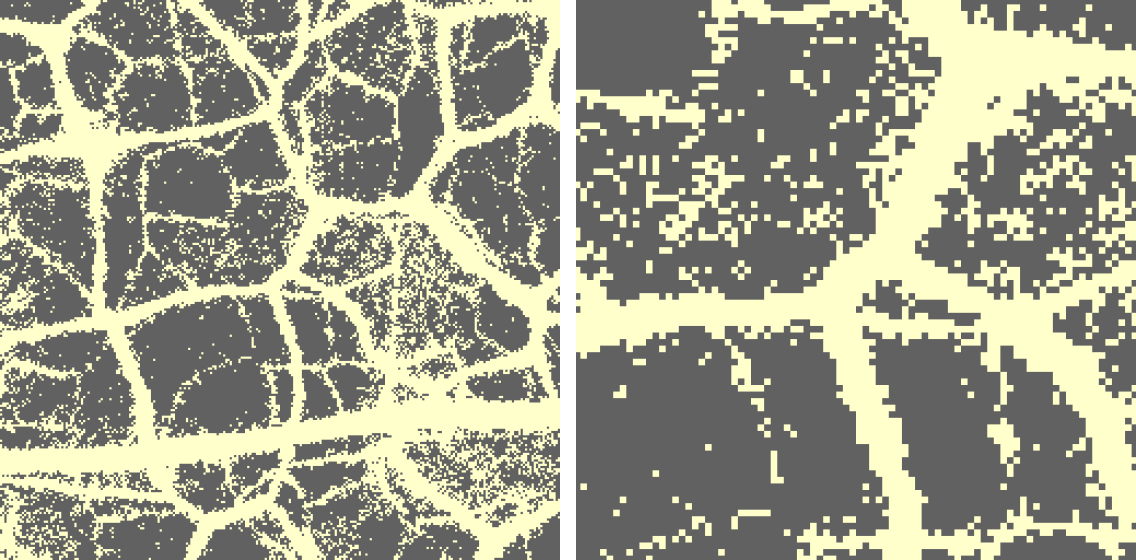
Left: the whole. Right: its middle third, enlarged.
Reproduce this texture procedurally as a WebGL 1 fragment shader.

```glsl
precision highp float;
// Grainy two-tone street map: a warped road network with flared junctions and speckled blocks.

uniform vec2 u_resolution;

const vec3 BLOCK_GREY = vec3(0.38);
const vec3 ROAD_CREAM = vec3(1.0, 1.0, 0.8);
const float GRAINS = 256.0; // grains along the canvas height

float hash1(vec2 p) {
  vec3 q = fract(p.xyx * 0.1031);
  q += dot(q, q.yzx + 33.33);
  return fract((q.x + q.y) * q.z);
}

vec2 hash2(vec2 p) {
  vec3 q = fract(p.xyx * vec3(0.1031, 0.1030, 0.0973));
  q += dot(q, q.yzx + 33.33);
  return fract((q.xx + q.yz) * q.zy);
}

float valueNoise(vec2 p) {
  vec2 i = floor(p);
  vec2 f = fract(p);
  f = f * f * (3.0 - 2.0 * f);
  vec2 e = vec2(1.0, 0.0);
  return mix(mix(hash1(i), hash1(i + e.xy), f.x),
             mix(hash1(i + e.yx), hash1(i + e.xx), f.x), f.y);
}

vec2 seedPoint(vec2 cell) {
  return cell + 0.06 + 0.88 * hash2(cell);
}

// Voronoi borders: distance to the nearest, to the second nearest, random value of the nearest.
vec3 roadNetwork(vec2 p, float scale, vec2 offset) {
  vec2 q = p * scale + offset;
  vec2 home = floor(q);
  vec2 ownCell = home;
  vec2 toOwn = vec2(0.0);
  float best = 1e3;
  for (int y = -1; y <= 1; y++) {
    for (int x = -1; x <= 1; x++) {
      vec2 cell = home + vec2(float(x), float(y));
      vec2 toSeed = seedPoint(cell) - q;
      float d = dot(toSeed, toSeed);
      if (d < best) {
        best = d;
        ownCell = cell;
        toOwn = toSeed;
      }
    }
  }
  vec3 road = vec3(1e3, 1e3, 0.0);
  for (int y = -2; y <= 2; y++) {
    for (int x = -2; x <= 2; x++) {
      vec2 cell = ownCell + vec2(float(x), float(y));
      vec2 toSeed = seedPoint(cell) - q;
      vec2 across = toSeed - toOwn;
      if (dot(across, across) > 1e-4) {
        float d = dot(0.5 * (toOwn + toSeed), normalize(across));
        if (d < road.x) {
          road = vec3(d, road.x, hash1(ownCell + cell + 7.0));
        } else {
          road.y = min(road.y, d);
        }
      }
    }
  }
  return vec3(road.xy / scale, road.z);
}

// Solid inside the half width, fading outside it.
float roadStrength(float dist, float halfWidth, float fade) {
  return exp(-max(dist - halfWidth, 0.0) / fade);
}

float highway(vec2 p) {
  float centre = mix(0.18, 0.26, smoothstep(0.1, 0.85, p.x));
  float wobble = 0.012 * (valueNoise(p * 9.0) - 0.5);
  return roadStrength(abs(p.y - centre + wobble), 0.017, 0.006);
}

// 1 for a cream grain, 0 for a grey one.
float grainMask(vec2 grain) {
  vec2 p = (grain + 0.5) / GRAINS;
  vec2 bend = vec2(valueNoise(p * 6.0 + 11.0), valueNoise(p * 6.0 + 47.0)) - 0.5;
  vec2 wiggle = vec2(valueNoise(p * 30.0 + 5.0), valueNoise(p * 30.0 + 83.0)) - 0.5;
  vec2 q = p + 0.05 * bend + 0.009 * wiggle;

  vec3 main_ = roadNetwork(q, 3.5, vec2(21.3, 34.6));
  vec3 lane = roadNetwork(q, 7.5, vec2(63.7, 15.2));

  // Main roads widen into star-shaped blobs at some junctions.
  float busy = smoothstep(0.42, 0.75, valueNoise(p * 3.3 + 29.0));
  float flare = 0.026 * busy * exp(-main_.y / 0.028);
  float mainWidth = mix(0.002, 0.009, main_.z) + flare;
  float roads = 0.8 * roadStrength(main_.x, mainWidth, 0.006);
  float laneLevel = mix(0.1, 0.75, lane.z);
  roads = max(roads, laneLevel * roadStrength(lane.x, 0.0015, 0.006));
  roads = max(roads, 0.9 * highway(p));

  // Quiet and mottled districts, broken up by clumped grain.
  float district = smoothstep(0.3, 0.78, valueNoise(p * 5.5 + 71.0));
  float speckle = mix(0.11, 0.44, district);
  float rough = 0.5 * hash1(grain + 3.0) + 0.5 * valueNoise(p * 95.0 + 13.0);
  return step(rough, roads + speckle);
}

void main() {
  vec2 g = gl_FragCoord.xy / u_resolution.y * GRAINS - 0.5;
  vec2 cell = floor(g);
  // Blend neighbouring grains over one pixel of the border between them.
  vec2 blend = clamp((fract(g) - 0.5) * u_resolution.y / GRAINS + 0.5, 0.0, 1.0);
  vec2 e = vec2(1.0, 0.0);
  float lower = mix(grainMask(cell), grainMask(cell + e.xy), blend.x);
  float upper = mix(grainMask(cell + e.yx), grainMask(cell + e.xx), blend.x);
  gl_FragColor = vec4(mix(BLOCK_GREY, ROAD_CREAM, mix(lower, upper, blend.y)), 1.0);
}
```
